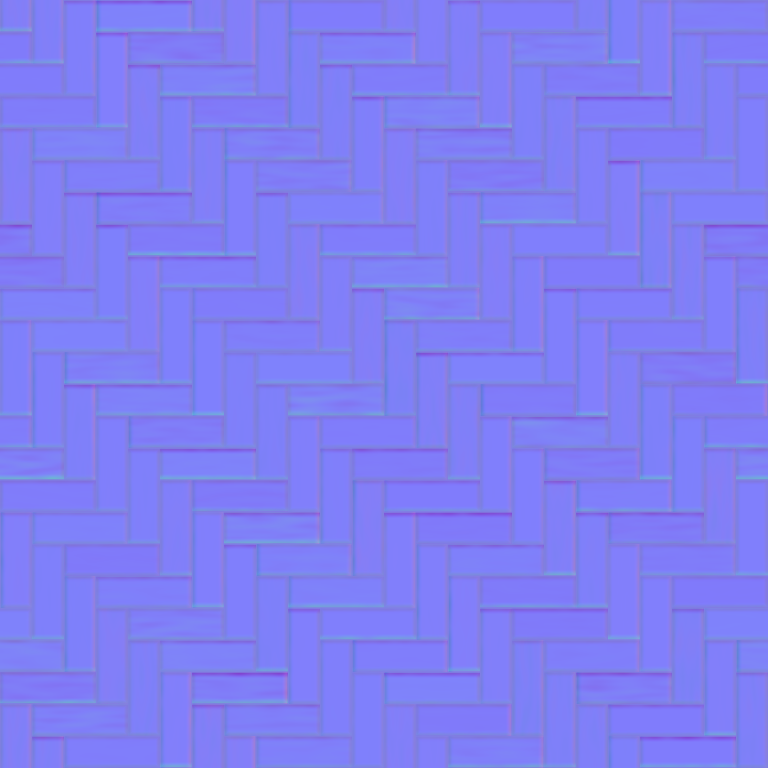
Write a Shadertoy shader that draws this texture map.

```glsl
const float CELLS = 24.0;          // plank widths across the canvas, a multiple of 2 * PLANK_LENGTH
const float PLANK_LENGTH = 3.0;    // in plank widths
const float PATTERN_SHIFT = 4.0;   // slides the zigzag along its diagonal
const float JOINT_CORE = 0.03;     // distances from a plank edge, in plank widths
const float JOINT_EDGE = 0.15;
const float LIP_EDGE = 0.21;
const float JOINT_DEPTH = 0.095;   // loss of blue inside the joints
const float LIP_BASE = 0.022;      // slope of a clean plank edge
const float LIP_WEAR = 0.15;       // extra slope of the most worn edges
const float TILT = 0.036;
const float STREAK = 0.085;
const vec2 GRAIN = vec2(0.8, 4.5); // noise frequency along and across a plank
const vec3 FLAT_NORMAL = vec3(0.5, 0.5, 0.992);

vec2 hash2(vec2 p) {
    vec3 a = fract(p.xyx * vec3(0.1031, 0.1030, 0.0973));
    a += dot(a, a.yzx + 33.33);
    return fract((a.xx + a.yz) * a.zy);
}

float cornerGradient(vec2 corner, vec2 offset) {
    return dot(hash2(corner) * 2.0 - 1.0, offset);
}

float gradientNoise(vec2 p) {
    vec2 i = floor(p), f = p - i;
    vec2 u = f * f * f * (f * (f * 6.0 - 15.0) + 10.0);
    vec2 e = vec2(1.0, 0.0);
    float low = mix(cornerGradient(i, f), cornerGradient(i + e, f - e), u.x);
    float high = mix(cornerGradient(i + e.yx, f - e.yx), cornerGradient(i + 1.0, f - 1.0), u.x);
    return mix(low, high, u.y);
}

// Finds the plank under p: its wrapped id, local position and size
bool herringbone(vec2 p, out vec2 id, out vec2 local, out vec2 size) {
    vec2 cell = floor(p);
    float phase = mod(cell.x + cell.y + PATTERN_SHIFT, 2.0 * PLANK_LENGTH);
    bool lying = phase < PLANK_LENGTH - 0.5;
    vec2 origin = cell - (lying ? vec2(phase, 0.0) : vec2(0.0, phase - PLANK_LENGTH));
    size = lying ? vec2(PLANK_LENGTH, 1.0) : vec2(1.0, PLANK_LENGTH);
    local = p - origin;
    id = mod(origin, CELLS);
    return lying;
}

void mainImage(out vec4 fragColor, in vec2 fragCoord) {
    vec2 p = fragCoord / iResolution.xy * CELLS;
    float pixel = CELLS / iResolution.y;
    vec2 id, local, size;
    bool lying = herringbone(p, id, local, size);

    // Per-plank variation; noise lives in plank space, so it wraps with the id
    vec2 character = hash2(id + 11.0);
    vec2 seed = floor(hash2(id + 53.0) * 200.0);
    vec2 grainPos = lying ? local : local.yx;
    float streak = gradientNoise(grainPos * GRAIN + seed);
    float patch_ = gradientNoise(grainPos * vec2(1.7, 1.1) + seed + 37.0);

    // Edges in the order left, right, bottom, top
    vec4 gap = vec4(local.x, size.x - local.x, local.y, size.y - local.y);
    vec4 wear = vec4(hash2(id + 31.0), hash2(id + 67.0));
    vec4 strength = LIP_BASE + LIP_WEAR * wear * wear * wear;
    strength *= vec4(0.6, 0.6, 1.0, 1.0) * (1.0 + 0.9 * patch_);
    vec4 lip = strength * (1.0 - smoothstep(JOINT_CORE, LIP_EDGE, gap));
    lip *= smoothstep(0.0, max(0.05, pixel), gap);
    vec2 slope = vec2(lip.y - lip.x, lip.w - lip.z);

    // Broad tilt and worn streaks across the grain
    float across = TILT * (character.x - 0.35);
    across += STREAK * character.y * character.y * streak;
    slope += lying ? vec2(0.15 * across, across) : vec2(0.6 * across, 0.2 * across);

    // Joints and surface roughness lower the blue channel
    float nearest = min(min(gap.x, gap.y), min(gap.z, gap.w));
    float joint = 1.0 - smoothstep(JOINT_CORE, max(JOINT_EDGE, JOINT_CORE + pixel), nearest);
    float roughness = 0.018 * character.y + 0.035 * character.y * abs(streak);

    vec3 color = FLAT_NORMAL;
    color.rg += vec2(slope.x, -slope.y);
    color.r -= 0.35 * lip.z;
    color.b -= joint * JOINT_DEPTH * (1.0 + 0.5 * patch_) + roughness + 0.25 * length(slope);
    fragColor = vec4(clamp(color, 0.0, 1.0), 1.0);
}
```
